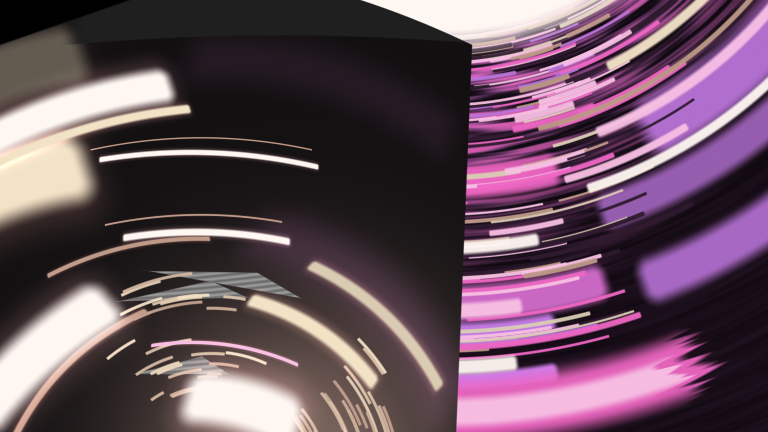
Give the GLSL for this background, as a Shadertoy shader.

```glsl
const vec3 WHITE = vec3(1, .97, .95), CREAM = vec3(.95, .89, .78), TAN = vec3(.74, .6, .53);
const vec3 PINK = vec3(.93, .4, .76), BLUSH = vec3(.97, .75, .89), LILAC = vec3(.72, .45, .84);
const vec3 NIGHT = vec3(.09, .05, .09);
vec2 pos, polar; // polar holds radius and angle
vec3 col;

float hash(float n) { return fract(sin(n * 12.9898) * 43758.55); }

float corner(vec2 cell, vec2 f) {
  float a = 6.2832 * hash(dot(cell, vec2(1, 57.3)));
  return dot(vec2(cos(a), sin(a)), f);
}

float gradientNoise(vec2 p) {
  vec2 i = floor(p), f = p - i, s = f * f * (3. - 2. * f), e = vec2(0, 1);
  return mix(mix(corner(i, f), corner(i + e.yx, f - e.yx), s.x),
    mix(corner(i + e, f - e), corner(i + 1., f - 1.), s.x), s.y);
}

// Rounded bar of half width w
float bar(float along, float len, float across, float w, float soft) {
  float r = .6 * w;
  vec2 q = vec2(abs(along - .5 * len) - .5 * len, abs(across) - w) + r;
  float d = length(max(q, 0.)) + min(max(q.x, q.y), 0.) - r;
  return 1. - smoothstep(-soft, soft, d);
}

// Bar bent upward between two points
float arc(vec4 ends, float bend, float w, float soft) {
  vec2 q = pos - ends.xy, t = ends.zw - ends.xy;
  float len = length(t);
  t /= len;
  float x = dot(q, t), u = clamp(x / len, 0., 1.);
  return bar(x, len, dot(q, vec2(-t.y, t.x)) - bend * 4. * u * (1. - u), w, soft);
}

// Bright arc with a warm halo
void stroke(vec3 tint, float ax, float ay, float bx, float by, float bend, float w) {
  vec4 ends = vec4(ax, ay, bx, by);
  col += tint * vec3(.25, .18, .19) * arc(ends, bend, w * 1.4, w * 1.2);
  col = mix(col, tint, arc(ends, bend, w, max(.4 * w, .0015)));
}

// Bar along a circle
void trail(vec3 tint, float r, float start, float end, float w) {
  float soft = max(.4 * w, .002);
  col = mix(col, tint, .95 * bar((polar.y - start) * r, (end - start) * r, polar.x - r, w, soft));
}

// Slanted triangular sheet
float panel(float x, float y, float len, float tilt) {
  float u = (pos.x - x) / len, v = pos.y - y - tilt * u;
  return smoothstep(0., .004, min(v, .045 * min(u * 1.4, 3.5 - 3.5 * u) - v));
}

void lightTrails() {
  vec2 d = pos - vec2(1.02, 1.625);
  polar = vec2(length(d), atan(d.x, -d.y));
  float density = 1. - smoothstep(.85, 1.5, polar.x + .4 * polar.y);
  float grain = gradientNoise(polar * vec2(65, 4)) + .6 * gradientNoise(polar * vec2(150, 7));
  col = NIGHT * (1. + .5 * grain);
  col = mix(col, mix(LILAC, PINK, .5 + grain), density * smoothstep(-.4, .5, grain));

  // Broad trails
  trail(LILAC, 1.045, .47, 1.1, .065);
  trail(LILAC * .85, 1.18, .32, 1.1, .04);
  trail(LILAC * .95, 1.365, .35, 1.1, .05);
  trail(PINK, 1.05, -.1, .26, .035);
  trail(mix(PINK, LILAC, .5), 1.33, -.1, .29, .04);
  trail(LILAC * 1.1, 1.4, -.1, .19, .025);
  trail(LILAC * 1.15, 1.51, -.1, .18, .02);

  // Scattered thin trails, sparser outward
  for (float n = 0.; n < 110.; n++) {
    float r = .71 + .75 * pow(hash(n + 1.), 1.3), pick = hash(n + 613.);
    float start = -.12 + .65 * hash(n + 211.) * (1.7 - r);
    vec3 tint = pick < .2 ? TAN : pick < .4 ? BLUSH : pick < .58 ? PINK
      : pick < .72 ? LILAC : pick < .84 ? CREAM * .9 : NIGHT * 2.;
    float w = .0025 + .007 * hash(n + 823.) * hash(n + 97.);
    trail(tint, r, start, start + .1 + .25 * hash(n + 431.), w);
  }

  // Brightest trails
  trail(WHITE, 1.115, .31, 1.1, .011);
  trail(BLUSH, 1., .37, 1.1, .012);
  trail(CREAM, .87, .46, 1.1, .011);
  trail(TAN, .95, .24, 1., .006);
  trail(WHITE, 1.2, -.1, .19, .014);
  trail(BLUSH, 1.345, -.1, .14, .017);
  trail(WHITE, 1.475, -.1, .12, .017);
  trail(PINK, 1.43, -.1, .33, .007);
  float ragged = .39 + .05 * gradientNoise(vec2(polar.x * 130., 2.5));
  trail(PINK, 1.577, -.1, ragged, .068);
  trail(BLUSH, 1.58, -.1, ragged - .04, .032);
  col = mix(WHITE, col, smoothstep(.69, .77, polar.x));
}

void darkBox() {
  // Wall, floor glow and faint reflections
  vec2 g = pos - vec2(.7, -.06), d = pos - vec2(.49, -.12);
  col = vec3(.07, .06, .065) + vec3(.42, .34, .31) * exp(-7. * dot(g, g));
  col += NIGHT * .8 * arc(vec4(.44, .86, 1.04, .68), .06, .05, .05);
  col += NIGHT * 1.3 * arc(vec4(.6, .46, 1.04, .06), .08, .06, .06);

  // Hatched panels
  float hatch = .55 + .1 * sin(500. * (pos.y - .1 * pos.x * pos.x));
  float sheets = max(panel(.255, .3, .325, .01), panel(.32, .375, .386, -.069));
  col = mix(col, vec3(hatch), .9 * max(sheets, panel(.296, .132, .24, 0.)));

  // Small trails circling the floor light
  polar = vec2(length(d), atan(d.x, d.y));
  for (float n = 0.; n < 44.; n++) {
    float h = hash(n + 71.), start = n < 24. ? .9 * h - .75 : .75 + .4 * h;
    float end = start + .12 + .3 * hash(n + 151.);
    trail(mix(TAN, CREAM, hash(n + 307.)), .22 + .27 * hash(n + 5.), start, end, .0035);
  }

  // Thin trails
  stroke(WHITE, .23, .63, .737, .613, .025, .006);
  stroke(TAN, .21, .653, .722, .653, .028, .0015);
  stroke(TAN, .243, .479, .653, .486, .02, .002);
  stroke(WHITE, .285, .449, .671, .44, .018, .008);
  stroke(TAN, .11, .361, .486, .447, .025, .005);
  stroke(BLUSH, .35, .2, .69, .155, .025, .004);
  stroke(TAN, .03, -.02, .34, .28, .04, .008);

  // Broad trails
  stroke(CREAM * .4, -.1, .78, .19, .875, .015, .065);
  stroke(CREAM, -.1, .52, .2, .615, .015, .075);
  stroke(WHITE, -.08, .645, .395, .803, .025, .038);
  stroke(CREAM, -.04, .605, .44, .748, .025, .01);
  stroke(WHITE, -.05, .035, .255, .305, .02, .057);
  stroke(CREAM * .9, .718, .387, 1.018, .102, .035, .013);
  stroke(CREAM, .578, .306, .868, .11, .03, .016);
  stroke(WHITE, .43, .08, .69, .01, .02, .058);

  // Top face and black corner
  float x = pos.x - .65, lid = pos.y - .918 + .09 * x * x;
  col = mix(col, vec3(.12), smoothstep(-.002, .002, lid) * smoothstep(.14, .2, pos.x));
  col *= smoothstep(-.003, .003, .896 + .346 * pos.x - pos.y);
}

void mainImage(out vec4 fragColor, in vec2 fragCoord) {
  pos = fragCoord / iResolution.y;
  float right = mix(1.056, 1.093, pos.y / .896) - pos.x, back = 1.093 - pos.x;
  float top = pos.x < .8 ? 1. : .896 + .48 * back - .3 * back * back - pos.y;
  lightTrails();
  vec3 outside = col;
  darkBox();
  col = mix(outside, col, smoothstep(-.002, .002, min(right, top)));
  fragColor = vec4(clamp(col, 0., 1.), 1);
}
```
